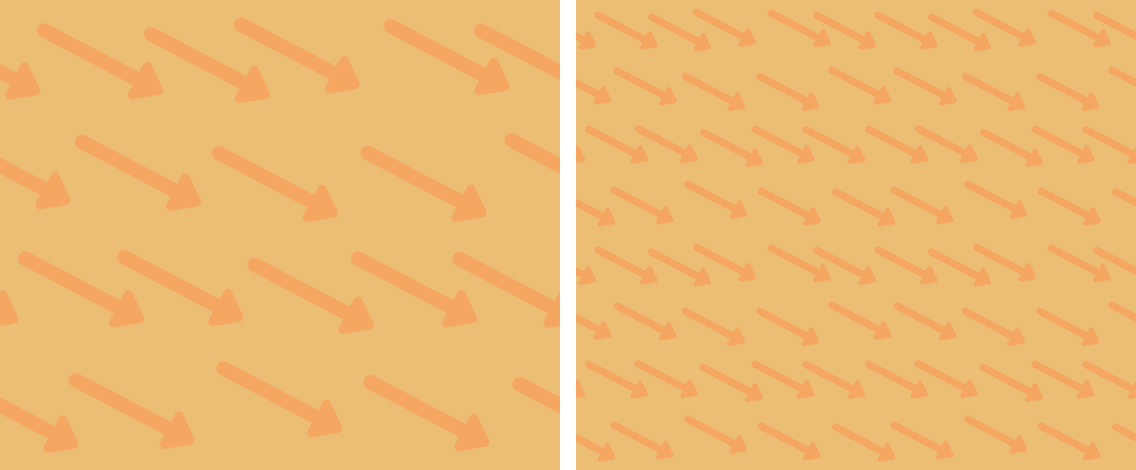
Left: one tile. Right: repeated 2 by 2.
Give the GLSL for this pattern, as a Shadertoy shader.

```glsl
#define ROWS 4.0
#define MIN_COLUMNS 4.0
#define TILT 0.483
#define SHAFT_LENGTH 0.230
#define SHAFT_RADIUS 0.0152
#define HEAD_LENGTH 0.045
#define HEAD_HALF_WIDTH 0.0342
#define HEAD_ROUNDING 0.0093
#define SLIDE 0.050
#define SPREAD 0.022
#define SAND vec3(0.92, 0.74, 0.46)
#define APRICOT vec3(0.96, 0.65, 0.38)

vec2 hash2(vec2 cell) {
    vec3 h = fract(vec3(cell.xyx) * vec3(0.1031, 0.1030, 0.0973) + 0.37);
    h += dot(h, h.yzx + 33.33);
    return fract((h.xx + h.yz) * h.zy);
}

float segment(vec2 p, vec2 a, vec2 b) {
    vec2 ab = b - a;
    return length(p - a - ab * clamp(dot(p - a, ab) / dot(ab, ab), 0.0, 1.0));
}

// Arrow along +x, with its tail at the origin
float arrow(vec2 p) {
    p.y = abs(p.y);
    float shaft = segment(p, vec2(0.0), vec2(SHAFT_LENGTH, 0.0)) - SHAFT_RADIUS;

    // Rounded triangular head
    vec2 q = p - vec2(SHAFT_LENGTH, 0.0);
    vec2 corner = vec2(0.0, HEAD_HALF_WIDTH);
    float head = min(segment(q, vec2(0.0), corner),
                     segment(q, corner, vec2(HEAD_LENGTH, 0.0)));
    bool inside = q.x > 0.0 && q.x / HEAD_LENGTH + q.y / HEAD_HALF_WIDTH < 1.0;
    head = (inside ? -head : head) - HEAD_ROUNDING;

    return min(shaft, head);
}

void mainImage(out vec4 fragColor, in vec2 fragCoord) {
    vec2 uv = fragCoord / iResolution.xy;
    float aspect = iResolution.x / iResolution.y;
    vec2 along = vec2(cos(TILT), -sin(TILT));
    vec2 across = vec2(-along.y, along.x);
    vec2 middle = vec2(0.5 * (SHAFT_LENGTH + HEAD_LENGTH), 0.0);
    float dist = 1.0;

    // Nearest arrow among the neighbouring cells
    for (int j = -1; j <= 1; j++) {
        float row = floor(uv.y * ROWS) + float(j);
        float wrappedRow = mod(row, ROWS);
        // Alternate rows hold one more arrow
        float columns = MIN_COLUMNS + mod(wrappedRow, 2.0);
        float phase = 0.6 * hash2(vec2(wrappedRow, 17.0)).x;
        float x = uv.x * columns - phase;

        for (int i = -1; i <= 1; i++) {
            float column = floor(x) + float(i);
            vec2 jitter = 2.0 * hash2(vec2(mod(column, columns), wrappedRow)) - 1.0;
            vec2 offset = vec2((x - column - 0.5) * aspect / columns,
                               uv.y - (row + 0.5) / ROWS);
            vec2 local = vec2(dot(offset, along), dot(offset, across));
            local -= jitter * vec2(SLIDE, SPREAD);
            dist = min(dist, arrow(local + middle));
        }
    }

    // Smooth edge about one pixel wide
    float pixel = 1.0 / iResolution.y;
    float cover = 1.0 - smoothstep(-0.7 * pixel, 0.7 * pixel, dist);
    fragColor = vec4(mix(SAND, APRICOT, cover), 1.0);
}
```
